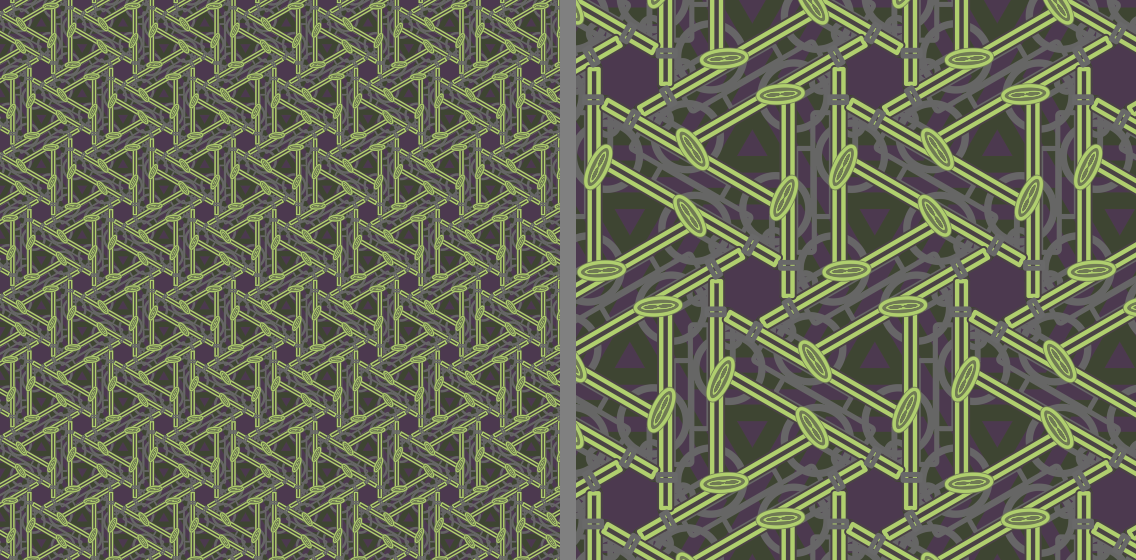
Left: the whole. Right: its middle third, enlarged.
Write a Shadertoy shader that draws this pattern.

```glsl
// Six-fold lattice of twin-line bars with oval knots, grey links and nested triangles.

const float TAU = 6.2831853;
const float PERIOD = 0.1458;               // lattice spacing in canvas units
const vec2 ANCHOR = vec2(0.0738, 0.8737);  // one lattice point

const vec3 PLUM = vec3(0.30, 0.225, 0.31);
const vec3 MOSS = vec3(0.245, 0.27, 0.195);
const vec3 SHADOW = vec3(0.29, 0.26, 0.27);
const vec3 GREY = vec3(0.41, 0.41, 0.41);
const vec3 OLIVE = vec3(0.44, 0.48, 0.33);
const vec3 LIME = vec3(0.69, 0.81, 0.43);

float cover(float d, float soft) {
    return smoothstep(0.5 * soft, -0.5 * soft, d);
}

// Coordinates of p in a frame turned by angle a
vec2 intoFrame(vec2 p, float a) {
    float c = cos(a), s = sin(a);
    return vec2(c * p.x + s * p.y, c * p.y - s * p.x);
}

float boxDist(vec2 p, vec2 halfSize) {
    vec2 d = abs(p) - halfSize;
    return length(max(d, 0.0)) + min(max(d.x, d.y), 0.0);
}

float ellipseDist(vec2 p, vec2 radii) {
    float k = length(p / radii);
    return k * (k - 1.0) / max(length(p / (radii * radii)), 0.001);
}

float stroke(float d, float width) {
    return abs(d) - 0.5 * width;
}

vec2 toSkew(vec2 p) {
    float v = p.y / 0.8660254;
    return vec2(p.x - 0.5 * v, v);
}

vec2 fromSkew(vec2 q) {
    return vec2(q.x + 0.5 * q.y, 0.8660254 * q.y);
}

// Distance from a triangle's centre towards its nearest corner
float triangleLevel(vec2 q) {
    vec2 f = fract(q);
    if (f.x + f.y > 1.0) f = 1.0 - f;
    return 0.866 * (max(max(f.x, f.y), 1.0 - f.x - f.y) - 0.3333);
}

// Nested triangles and a scalloped disc on each lattice point
vec3 ground(vec2 q, vec2 p, float soft) {
    float level = triangleLevel(q);
    float bands = stroke(mod(level - 0.005, 0.13) - 0.065, 0.068);
    vec3 col = mix(PLUM, MOSS, cover(bands, soft));
    float hub = length(p) - 0.125 - 0.01 * cos(12.0 * atan(p.y, p.x));
    return mix(col, PLUM, cover(hub, soft));
}

// Grey rings, slots and small eyelets of one arm
float linkDist(vec2 p, vec2 along) {
    float ring = stroke(length(p - vec2(0.33, 0.08)) - 0.135, 0.030);
    float slot = stroke(boxDist(along - vec2(0.36, -0.215), vec2(0.20, 0.026)) - 0.012, 0.021);
    float eyelet = stroke(length(p - vec2(0.215, 0.02)) - 0.042, 0.026);
    float brace = boxDist(along - vec2(0.20, -0.08), vec2(0.10, 0.012));
    return min(min(ring, slot), min(eyelet, brace));
}

vec4 paintBar(vec4 layer, vec2 along, float soft) {
    float d = boxDist(along - vec2(0.385, -0.146), vec2(0.415, 0.018));
    layer = mix(layer, vec4(SHADOW, 1.0), cover(d - 0.017, soft));
    return mix(layer, vec4(LIME, 1.0), cover(stroke(d, 0.018), soft));
}

vec3 paintKnot(vec3 col, float d, float soft) {
    col = mix(col, OLIVE, cover(d - 0.010, soft));
    col = mix(col, LIME, cover(stroke(d, 0.014), soft));
    return mix(col, LIME, cover(stroke(d + 0.027, 0.010), soft));
}

void mainImage(out vec4 fragColor, in vec2 fragCoord) {
    vec2 p = (fragCoord / iResolution.xy - ANCHOR) / PERIOD;
    float soft = 1.3 / (iResolution.y * PERIOD);
    vec2 q = toSkew(p);
    vec2 nearest = floor(q + 0.5);

    float links = 1e3, clasps = 1e3, knots = 1e3, centre = 1e3;
    vec2 hubOffset = vec2(1.0);
    vec4 bars = vec4(0.0);

    // Six arms for each neighbouring lattice point
    for (int arm = 0; arm < 6; arm++) {
        for (int cell = 0; cell < 9; cell++) {
            vec2 id = nearest + vec2(cell % 3 - 1, cell / 3 - 1);
            vec2 offset = p - fromSkew(id);
            if (length(offset) < centre) {
                centre = length(offset);
                hubOffset = offset;
            }
            vec2 local = intoFrame(offset, float(arm) * TAU / 6.0);
            vec2 along = intoFrame(local, TAU / 12.0);
            links = min(links, linkDist(local, along));
            bars = paintBar(bars, along, soft);
            clasps = min(clasps, stroke(boxDist(along - vec2(0.095, -0.15), vec2(0.012, 0.035)), 0.020));
            vec2 knotAt = intoFrame(local - vec2(0.385, 0.073), 0.08);
            knots = min(knots, ellipseDist(knotAt, vec2(0.092, 0.034)));
        }
    }

    // Layers from back to front
    vec3 col = ground(q, hubOffset, soft);
    col = mix(col, GREY, 0.94 * cover(links, soft));
    col = col * (1.0 - bars.a) + bars.rgb;
    col = mix(col, GREY, cover(clasps, soft));
    col = paintKnot(col, knots, soft);
    fragColor = vec4(col, 1.0);
}
```
